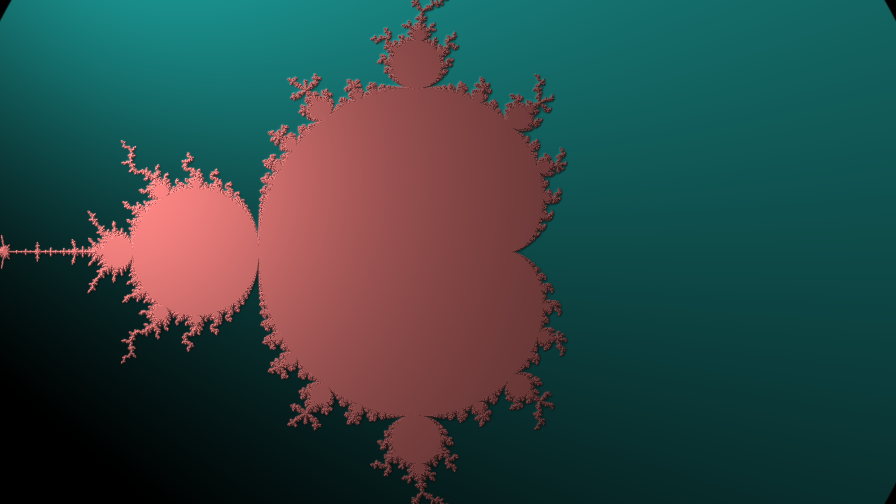
This background is drawn by a Shadertoy shader. Its source:

```glsl
const int MAX_STEPS = 220;
const int SAMPLES = 2;               // per axis
const float ESCAPE_SQ = 10000.0;
const float DISC_RADIUS = 2.0;
const float EDGE_WIDTH = 0.0055;
const float BEVEL_WIDTH = 0.011;
const float BEVEL_DEPTH = 0.5;
const vec3 ROSE = vec3(1.0, 0.53, 0.52);
const vec3 TEAL = vec3(0.18, 1.0, 0.98);
const vec3 ROSE_LIGHT = vec3(-1.3, 0.3, 0.8);
const vec3 TEAL_LIGHT = vec3(-1.6, 1.0, 1.05);
const vec2 TEAL_TILT = vec2(0.6, 0.75);
const float TEAL_LEVEL = 1.45;
const float ROSE_GAIN = 0.8;
const float TEAL_GAIN = 0.42;
const vec2 BEVEL_LIGHT = vec2(-0.7, 0.714);

vec2 complexMul(vec2 a, vec2 b) {
    return vec2(a.x * b.x - a.y * b.y, a.x * b.y + a.y * b.x);
}

// Distance to the Mandelbrot set in x, outward normal in yz
vec3 mandelbrot(vec2 c) {
    vec2 z = vec2(0.0);
    vec2 dz = vec2(0.0);
    for (int i = 0; i < MAX_STEPS; i++) {
        dz = 2.0 * complexMul(z, dz) + vec2(1.0, 0.0);
        z = complexMul(z, z) + c;
        if (dot(z, z) > ESCAPE_SQ) {
            float r = length(z);
            float slope = length(dz);
            vec2 unitDz = dz / slope;
            vec2 normal = complexMul(z / r, vec2(unitDz.x, -unitDz.y));
            // Conjugate of dz/z points away from the set
            return vec3(r * log(r) / slope, normal);
        }
    }
    return vec3(0.0);
}

// Inverse distance falloff from a raised point light
float falloff(vec2 p, vec3 light) {
    return inversesqrt(dot(p - light.xy, p - light.xy) + light.z * light.z);
}

vec3 shade(vec2 p, float pixel) {
    vec3 field = mandelbrot(p);

    // Flat rose interior and tilted teal plane
    vec3 rose = ROSE * ROSE_GAIN * falloff(p, ROSE_LIGHT);
    float facing = max(dot(p, TEAL_TILT) + TEAL_LEVEL, 0.0);
    vec3 teal = TEAL * TEAL_GAIN * facing * falloff(p, TEAL_LIGHT);

    // Embossed rim
    float inside = 1.0 - smoothstep(0.0, EDGE_WIDTH, field.x);
    float rim = field.x > 0.0 ? 1.0 - smoothstep(0.0, BEVEL_WIDTH, field.x) : 0.0;
    float relief = 1.0 + BEVEL_DEPTH * rim * (dot(field.yz, BEVEL_LIGHT) - 0.25);
    vec3 color = mix(teal, rose, inside) * relief;

    // Dark corners beyond the disc
    return color * (1.0 - smoothstep(-pixel, pixel, length(p) - DISC_RADIUS));
}

void mainImage(out vec4 fragColor, in vec2 fragCoord) {
    float pixel = 2.0 / iResolution.y;
    vec3 color = vec3(0.0);
    for (int j = 0; j < SAMPLES; j++) {
        for (int i = 0; i < SAMPLES; i++) {
            vec2 jitter = (vec2(i, j) + 0.5) / float(SAMPLES) - 0.5;
            vec2 p = (fragCoord + jitter - 0.5 * iResolution.xy) * pixel;
            color += shade(p, pixel);
        }
    }
    fragColor = vec4(color / float(SAMPLES * SAMPLES), 1.0);
}
```
